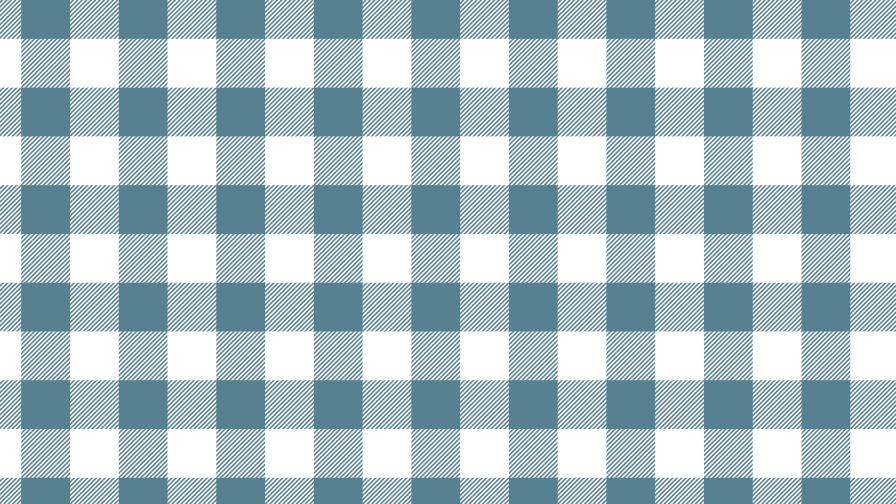
This pattern is drawn by a WebGL 2 fragment shader. Its source:

```glsl
#version 300 es
precision highp float;
// Blue and white gingham: solid and white squares joined by diagonally hatched ones.
uniform vec2 u_resolution;
out vec4 fragColor;

// Soft-edged bands, one cell wide, repeating every two cells on each axis.
vec2 checkBands(vec2 cell, float pixel) {
  vec2 fromCentre = abs(mod(cell + 0.5, 2.0) - 1.0);
  return clamp(0.5 + (0.5 - fromCentre) / pixel, 0.0, 1.0);
}

// Rising diagonal lines, eleven per cell, as wide as the gaps between them.
float diagonalHatch(vec2 cell, float pixel) {
  float fromLine = abs(fract((cell.x - cell.y) * 11.0 + 0.5) - 0.5);
  return clamp(0.5 + (0.25 - fromLine) / (1.4 * 11.0 * pixel), 0.0, 1.0);
}

void main() {
  // Cell units: one cell is a fixed fraction of the canvas height.
  float cellSize = 0.09676;
  vec2 cell = (gl_FragCoord.xy / u_resolution.y - vec2(0.0421, -0.0447)) / cellSize;
  float pixel = 1.0 / (u_resolution.y * cellSize);

  // Solid where bands cross, hatched where only one band runs.
  vec2 band = checkBands(cell, pixel);
  float crossing = band.x * band.y;
  float single = band.x + band.y - 2.0 * crossing;
  float ink = crossing + single * diagonalHatch(cell, pixel);

  vec3 white = vec3(1.0);
  vec3 dustyBlue = vec3(0.34, 0.50, 0.57);
  fragColor = vec4(mix(white, dustyBlue, ink), 1.0);
}
```
